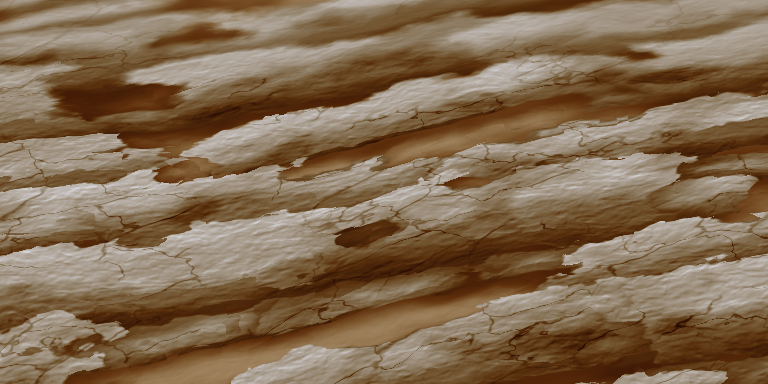
Give the GLSL for this texture, as a Shadertoy shader.

```glsl
// Weathered, tilted slabs of layered rock with shaded flanks, lying in sand
#define SLOPE 0.21
#define ROW_STEP 0.20
#define SLAB_SPAN 1.0
#define THICKNESS 0.085
#define ROUGHNESS 0.15
#define CHIPPING 0.022
#define FLAKES 9.0
#define RELIEF 1.5
#define CRACK_WIDTH 0.07
#define FOCUS_BLUR 0.028

struct Surface { float light, rough, crack, stain, soft; };

float hash(vec2 p) {
    vec3 q = fract(p.xyx * 0.1031);
    q += dot(q, q.yzx + 33.33);
    return fract((q.x + q.y) * q.z);
}

float noise(vec2 p) {
    vec2 i = floor(p), f = fract(p);
    f = f * f * (3.0 - 2.0 * f);
    return mix(mix(hash(i), hash(i + vec2(1, 0)), f.x),
               mix(hash(i + vec2(0, 1)), hash(i + 1.0), f.x), f.y);
}

float fbm(vec2 p) {
    float sum = 0.0, amp = 0.5;
    for (int i = 0; i < 5; i++) {
        sum += amp * noise(p);
        p = mat2(1.9, 0.5, -0.5, 1.9) * p + 17.3;
        amp *= 0.5;
    }
    return sum;
}

// Cellular noise: x = gap to the cell border, y = random value of the cell
vec2 cells(vec2 p) {
    vec2 base = floor(p);
    float nearest = 9.0, second = 9.0, id = 0.0;
    for (int y = -1; y <= 1; y++)
    for (int x = -1; x <= 1; x++) {
        vec2 c = base + vec2(x, y);
        float d = length(c + vec2(hash(c), hash(c + 31.7)) - p);
        if (d < nearest) { second = nearest; nearest = d; id = hash(c + 5.1); }
        else second = min(second, d);
    }
    return vec2(second - nearest, id);
}

// Split layers: soft swells broken into sharp ledges, plus fine grit
float relief(vec2 p) {
    float swell = fbm(p * vec2(4.0, 13.0));
    float t = swell * FLAKES;
    float ledge = (floor(t) + smoothstep(0.0, 0.3, fract(t))) / FLAKES;
    return mix(swell, ledge, 0.6) + 0.10 * noise(p * vec2(45.0, 100.0))
         + 0.04 * noise(p * vec2(110.0, 190.0));
}

float roundBox(vec2 p, vec2 halfSize, float radius) {
    vec2 d = abs(p) - halfSize + radius;
    return length(max(d, 0.0)) + min(max(d.x, d.y), 0.0) - radius;
}

// Paints rows of slabs from back to front: shadow, flank, then top
void paintSlabs(inout float tone, inout float sand, vec2 g, float scale,
                float share, Surface s) {
    vec2 p = g / scale;
    for (int k = 1; k >= -1; k--)
    for (int j = 0; j < 2; j++) {
        float row = floor(p.y / ROW_STEP) + float(k);
        float along = p.x / SLAB_SPAN - hash(vec2(row, 7.0 * share));
        vec2 id = vec2(floor(along - 0.5) + float(j), row) + 40.0 * scale;
        if (hash(id + 3.0) > share) continue;
        float r1 = hash(id + 11.0), r2 = hash(id + 23.0), r3 = hash(id + 37.0);

        float a = (along - floor(along - 0.5) - float(j) - 0.5 + 0.25 * (r3 - 0.5)) * SLAB_SPAN;
        float b = p.y - (row + 0.55 + 0.25 * (r1 - 0.5)) * ROW_STEP - 0.14 * (r2 - 0.5) * a;
        vec2 size = vec2(mix(0.09, 0.15, r2), mix(0.055, 0.10, r1));
        float thick = THICKNESS * mix(0.25, 1.25, r3);
        vec2 q = vec2(a * 0.25, b);
        vec2 drop = vec2(0.0, 0.5 * thick);
        float top = (roundBox(q, size, 0.035) + s.rough) * scale;
        float body = (roundBox(q + drop, size + drop, 0.035) + 0.7 * s.rough) * scale;
        float shadow = (roundBox(q + drop + vec2(-0.008, 0.035), size + drop, 0.04) + 0.5 * s.rough) * scale;

        tone *= mix(0.36, 1.0, smoothstep(-0.02, 0.045, shadow));
        float lip = b + size.y + s.rough;
        float flank = mix(0.38, 0.10, clamp(-lip / thick, 0.0, 1.0)) + 0.6 * s.light;
        float cover = 1.0 - smoothstep(-s.soft, s.soft, min(body, top));
        tone = mix(tone, flank - 0.1 * s.crack, cover);
        sand *= 1.0 - cover;

        float crown = 0.80 + 0.08 * b / size.y + 0.10 * (r2 - 0.5) + s.light + s.stain;
        crown -= 0.30 * (1.0 - smoothstep(0.0, 0.075, lip)) + 0.32 * s.crack;
        tone = mix(tone, crown, 1.0 - smoothstep(-s.soft, s.soft, top));
    }
}

// Colour ramp from deep shade to sunlit stone
vec3 stoneColor(float tone) {
    vec3 ramp[6] = vec3[6](vec3(0.22, 0.09, 0.02), vec3(0.35, 0.19, 0.05),
        vec3(0.46, 0.35, 0.21), vec3(0.55, 0.48, 0.38),
        vec3(0.65, 0.60, 0.54), vec3(0.77, 0.75, 0.74));
    float t = clamp(tone, -0.1, 1.15) * 5.0;
    int i = int(clamp(floor(t), 0.0, 4.0));
    return mix(ramp[i], ramp[i + 1], t - float(i));
}

void mainImage(out vec4 fragColor, in vec2 fragCoord) {
    vec2 uv = fragCoord / iResolution.y;
    float blur = smoothstep(0.62, 1.0, uv.y);
    // Ground plane: compressed with distance, sloped and gently bent
    vec2 g = vec2(uv.x, uv.y * (1.0 + 0.25 * uv.y) - SLOPE * uv.x);
    g.y += 0.10 * (fbm(uv * vec2(1.6, 2.6) + 4.0) - 0.5);

    // Shared surface detail
    vec2 shard = cells(g * vec2(9.0, 27.0) + 2.0 * fbm(g * 9.0));
    vec2 split = cells(g * vec2(4.0, 11.0) + 1.6 * fbm(g * vec2(6.0, 12.0)));
    float detail = 1.0 - 0.75 * blur;
    Surface s;
    s.light = RELIEF * detail * (relief(g) - relief(g + vec2(-0.003, 0.006)));
    s.rough = ROUGHNESS * (fbm(g * vec2(5.0, 13.0) + 9.0) - 0.5) + CHIPPING * detail * (shard.y - 0.5);
    s.crack = detail * (1.0 - smoothstep(0.0, CRACK_WIDTH, split.x))
            * smoothstep(0.42, 0.6, noise(g * vec2(5.0, 9.0) + 3.0));
    s.stain = 0.30 * (fbm(g * vec2(3.0, 7.0) + 21.0) - 0.5)
            - 0.22 * smoothstep(0.52, 0.72, fbm(g * vec2(4.0, 10.0) + 50.0));
    s.soft = mix(0.003, FOCUS_BLUR, blur);

    // Sand with damp hollows, then small ledges, then the large slabs
    float damp = smoothstep(0.45, 0.65, fbm(g * vec2(2.0, 5.0) + 33.0));
    float tone = mix(0.66, 0.32, damp) + 0.2 * s.light + 0.2 * s.stain;
    float sand = 1.0;
    paintSlabs(tone, sand, g, 0.5, 0.55, s);
    paintSlabs(tone, sand, g + vec2(0.3, 0.07), 1.0, 0.86, s);
    vec3 color = stoneColor(tone) * mix(vec3(1.0), vec3(1.06, 0.97, 0.84), sand);
    fragColor = vec4(color, 1.0);
}
```
